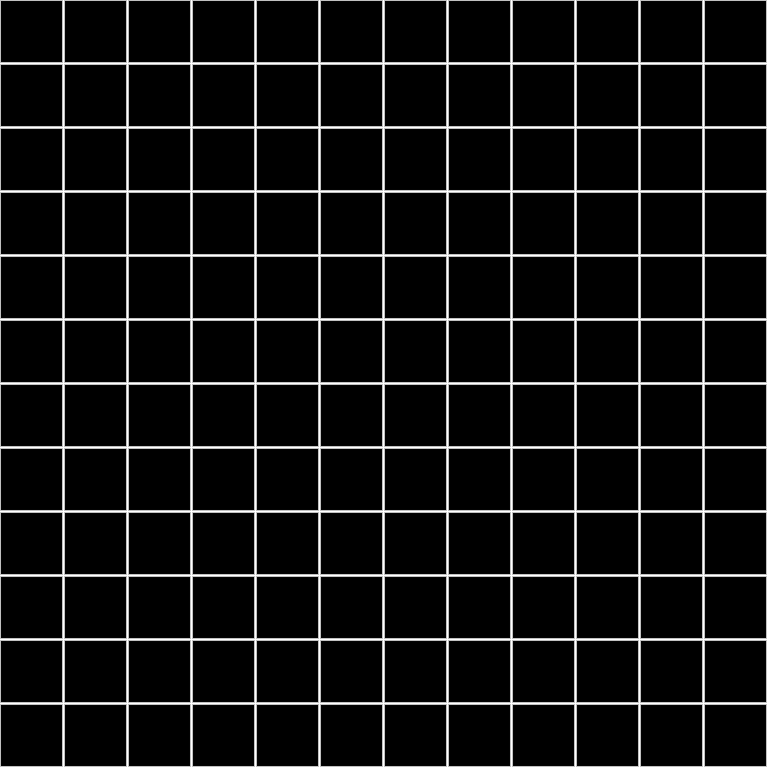
Give the GLSL for this pattern, as a WebGL 2 fragment shader.

```glsl
#version 300 es
precision highp float;
// Thin white square grid on black, twelve cells across and down, seamless at the edges.

uniform vec2 u_resolution;
out vec4 fragColor;

const float CELLS = 12.0;              // whole cells along each side
const float LINE_HALF_WIDTH = 0.0202;  // half the line width, in cells
const float EDGE_PIXELS = 0.82;        // softness of the line edges
const vec2 GRID_SHIFT = vec2(-1.0, 1.0) / 128.0;  // left and up, in cells
const vec3 GROUND = vec3(0.0);
const vec3 LINE = vec3(1.0);

// Distance to the nearest cell border on each axis, in cells.
vec2 borderDistance(vec2 cellPos) {
    return 0.5 - abs(fract(cellPos) - 0.5);
}

// Smooth coverage of the vertical and horizontal lines.
vec2 lineCoverage(vec2 dist, float halfWidth, vec2 softness) {
    return 1.0 - smoothstep(halfWidth - softness, halfWidth + softness, dist);
}

// Union of both line directions.
float gridMask(vec2 cellPos, float halfWidth, vec2 softness) {
    vec2 lines = lineCoverage(borderDistance(cellPos), halfWidth, softness);
    return max(lines.x, lines.y);
}

void main() {
    vec2 cellsPerPixel = CELLS / u_resolution;
    vec2 cellPos = gl_FragCoord.xy * cellsPerPixel - GRID_SHIFT;
    float mask = gridMask(cellPos, LINE_HALF_WIDTH, EDGE_PIXELS * cellsPerPixel);
    fragColor = vec4(mix(GROUND, LINE, mask), 1.0);
}
```
